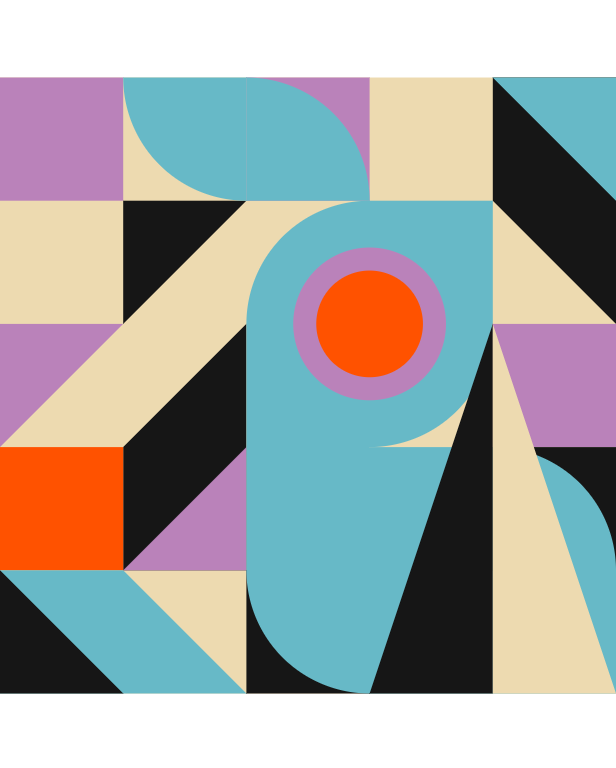
A Shadertoy shader for this background:

```glsl
const vec3 WHITE  = vec3(1.0);
const vec3 CREAM  = vec3(0.93, 0.855, 0.69);
const vec3 TEAL   = vec3(0.405, 0.727, 0.78);
const vec3 BLACK  = vec3(0.088);
const vec3 PURPLE = vec3(0.73, 0.51, 0.73);
const vec3 ORANGE = vec3(1.0, 0.322, 0.0);

float box(vec2 p, vec2 lo, vec2 hi) {
    vec2 d = max(lo - p, p - hi);
    return max(d.x, d.y);
}

// Square spanning one grid cell
float cell(vec2 p, float x, float y) {
    return box(p, vec2(x, y), vec2(x, y) + 1.0);
}

float disc(vec2 p, vec2 centre, float radius) {
    return length(p - centre) - radius;
}

// Covers the inside of a distance field with an antialiased fill
void paint(inout vec3 col, vec3 ink, float dist) {
    float pixel = 5.0 / iResolution.x;
    col = mix(col, ink, clamp(0.5 - dist / pixel, 0.0, 1.0));
}

void mainImage(out vec4 fragColor, in vec2 fragCoord) {
    // One unit is one cell of a five by five grid
    vec2 p = (fragCoord - 0.5 * iResolution.xy) * 5.0 / iResolution.x + vec2(2.5, 2.5122);

    // Diagonal coordinates, scaled to true distance where used
    float rise = p.y - p.x;
    float fall = p.x + p.y;
    const float DIAG = 0.70711;
    const float STEEP = 0.94868;

    vec3 col = WHITE;
    paint(col, CREAM, box(p, vec2(0.0), vec2(5.0)));

    // Left side: squares and rising bands
    paint(col, PURPLE, cell(p, 0.0, 4.0));
    paint(col, BLACK, max(cell(p, 1.0, 3.0), (2.0 - rise) * DIAG));
    paint(col, PURPLE, max(cell(p, 0.0, 2.0), (2.0 - rise) * DIAG));
    paint(col, BLACK, max(box(p, vec2(1.0), vec2(2.0, 3.0)), (rise - 1.0) * DIAG));
    paint(col, PURPLE, max(cell(p, 1.0, 1.0), rise * DIAG));
    paint(col, ORANGE, cell(p, 0.0, 1.0));

    // Lower left: falling bands
    paint(col, TEAL, max(box(p, vec2(0.0), vec2(2.0, 1.0)), (fall - 2.0) * DIAG));
    paint(col, BLACK, max(cell(p, 0.0, 0.0), (fall - 1.0) * DIAG));

    // Leaf of two quarter discs
    paint(col, PURPLE, cell(p, 2.0, 4.0));
    paint(col, TEAL, max(cell(p, 1.0, 4.0), disc(p, vec2(2.0, 5.0), 1.0)));
    paint(col, TEAL, max(cell(p, 2.0, 4.0), disc(p, vec2(2.0, 4.0), 1.0)));

    // Upper right: falling bands
    float corner = box(p, vec2(4.0, 3.0), vec2(5.0));
    paint(col, BLACK, max(corner, (8.0 - fall) * DIAG));
    paint(col, TEAL, max(corner, (9.0 - fall) * DIAG));

    // Central rounded body
    paint(col, BLACK, cell(p, 2.0, 0.0));
    float body = min(disc(p, vec2(3.0), 1.0), disc(p, vec2(3.0, 1.0), 1.0));
    body = min(body, cell(p, 3.0, 3.0));
    body = min(body, box(p, vec2(2.0, 1.0), vec2(3.0)));
    body = min(body, box(p, vec2(3.0, 0.0), vec2(4.0, 2.0)));
    paint(col, TEAL, body);

    // Lower right: square and arch
    paint(col, PURPLE, cell(p, 4.0, 2.0));
    paint(col, BLACK, cell(p, 4.0, 1.0));
    float arch = min(disc(p, vec2(4.0, 1.0), 1.0), p.y - 1.0);
    paint(col, TEAL, max(box(p, vec2(4.0, 0.0), vec2(5.0, 2.0)), arch));

    // Two tall wedges meeting at a peak
    paint(col, BLACK, max(box(p, vec2(3.0, 0.0), vec2(4.0, 3.0)), (3.0 + p.y / 3.0 - p.x) * STEEP));
    paint(col, CREAM, max(box(p, vec2(4.0, 0.0), vec2(5.0, 3.0)), (p.x + p.y / 3.0 - 5.0) * STEEP));

    // Concentric discs
    paint(col, PURPLE, disc(p, vec2(3.0), 0.62));
    paint(col, ORANGE, disc(p, vec2(3.0), 0.433));

    fragColor = vec4(col, 1.0);
}
```
